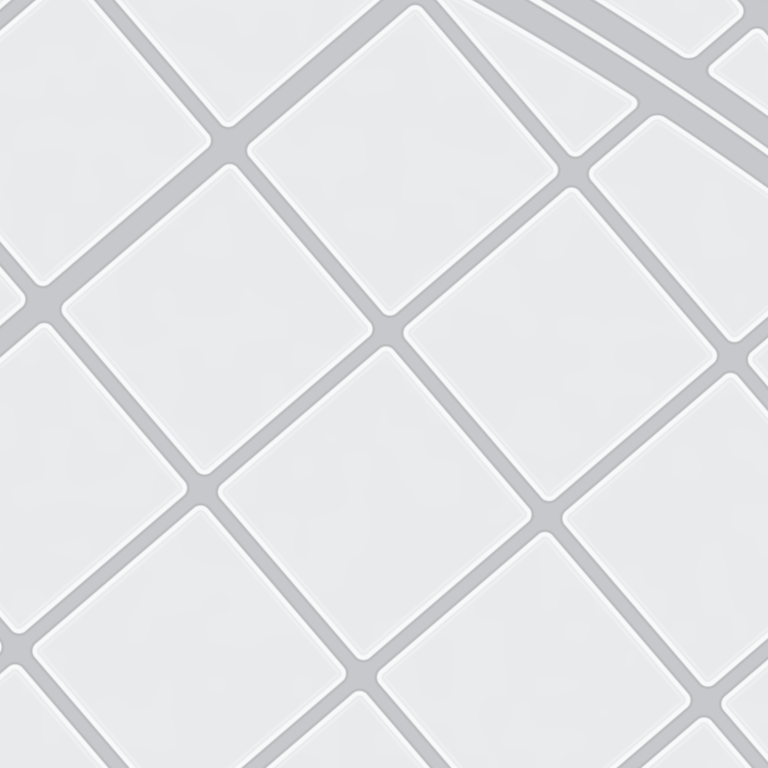
This texture map is drawn by a WebGL 2 fragment shader. Its source:

```glsl
#version 300 es
precision highp float;
// Pale street map: a tilted grid of rounded city blocks crossed by a divided avenue.

uniform vec2 u_resolution;
out vec4 fragColor;

const vec2 CROSSING = vec2(0.5052, 0.5690);   // a grid crossing near the centre
const vec2 STREET_DIR = vec2(0.6508, -0.7593);
const float SPACING = 0.3181;
const float STREET_HALF = 0.0105;
const float MAIN_HALF = 0.0158;
const float AVENUE_HALF = 0.0395;
const float MEDIAN_HALF = 0.0038;
const float CORNER = 0.0130;

const vec3 LAND = vec3(0.914, 0.919, 0.926);
const vec3 RIM = vec3(0.975, 0.978, 0.982);
const vec3 ROAD = vec3(0.780, 0.786, 0.796);
const vec3 CURB = vec3(0.728, 0.734, 0.744);

float hash(vec2 p) {
    return fract(sin(dot(p, vec2(127.1, 311.7))) * 43758.5453);
}

float valueNoise(vec2 p) {
    vec2 cell = floor(p);
    vec2 f = smoothstep(0.0, 1.0, fract(p));
    float low = mix(hash(cell), hash(cell + vec2(1, 0)), f.x);
    float high = mix(hash(cell + vec2(0, 1)), hash(cell + vec2(1, 1)), f.x);
    return mix(low, high, f.y);
}

// Signed distance to the gently bending avenue centre line.
float avenueLine(vec2 p) {
    float t = p.x - 0.6966;
    float height = 1.0 - 0.59 * t - 0.207 * t * t;
    return (p.y - height) * 0.84;
}

// Intersection of three half-spaces with rounded corners.
float roundedIntersection(vec3 d, float radius) {
    vec3 q = d + radius;
    return length(max(q, 0.0)) + min(max(q.x, max(q.y, q.z)), 0.0) - radius;
}

// Negative inside a block, positive on the roads.
float blockDistance(vec2 p, float avenue) {
    vec2 across = vec2(-STREET_DIR.y, STREET_DIR.x);
    vec2 grid = vec2(dot(p - CROSSING, STREET_DIR), dot(p - CROSSING, across)) / SPACING;
    vec2 line = floor(grid + 0.5);
    vec2 halfWidth = vec2(line.x == -1.0 ? MAIN_HALF : STREET_HALF, STREET_HALF);
    vec2 streets = halfWidth - abs(grid - line) * SPACING;
    return roundedIntersection(vec3(streets, AVENUE_HALF - abs(avenue)), CORNER);
}

// Land with a white rim and a faint inner line.
vec3 landColor(vec2 p, float depth) {
    float mottle = valueNoise(p * 28.0) - 0.5;
    float innerLine = exp(-pow((depth - 0.0103) / 0.0016, 2.0));
    vec3 color = LAND + 0.005 * mottle + 0.022 * innerLine;
    return mix(RIM, color, smoothstep(0.0040, 0.0078, depth));
}

// Road surface darkened along the curb.
vec3 roadColor(float d) {
    return mix(CURB, ROAD, smoothstep(0.0015, 0.0050, d));
}

void main() {
    vec2 p = gl_FragCoord.xy / u_resolution;
    float avenue = avenueLine(p);
    float median = abs(avenue) - MEDIAN_HALF;
    float d = min(blockDistance(p, avenue), median);

    float soft = max(0.0016, 0.75 / u_resolution.y);
    vec3 color = mix(landColor(p, -d), roadColor(d), smoothstep(-soft, soft, d));
    fragColor = vec4(color, 1.0);
}
```
